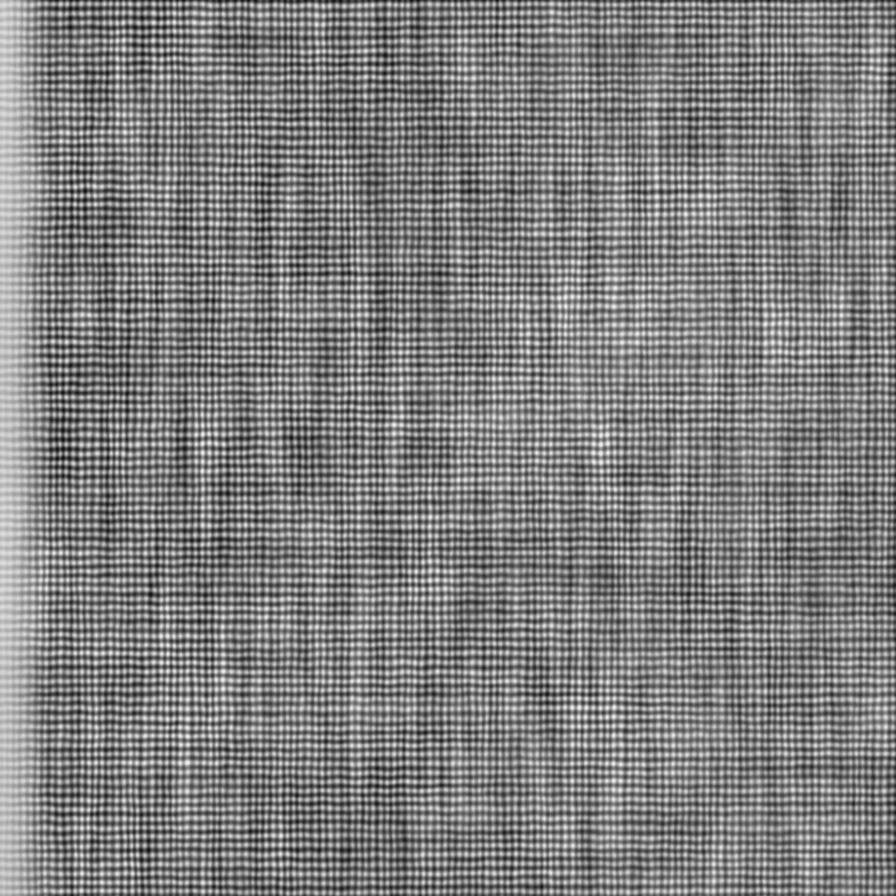
Write a Shadertoy shader that draws this texture.

```glsl
// Fine grey woven cloth: about 126 warp columns crossed by 98 weft rows.
// Two cosine thread profiles form bright knots between dark gaps; gradient
// noise bends and shades the threads, and a pale selvage fades in at the left.

vec2 latticeGradient(vec2 cell) {
    float h = fract(sin(dot(cell, vec2(127.1, 311.7))) * 43758.55);
    return vec2(cos(6.2832 * h), sin(6.2832 * h));
}

float gradientNoise(vec2 p) {
    vec2 i = floor(p), f = fract(p);
    vec2 u = f * f * f * (f * (f * 6.0 - 15.0) + 10.0);
    float a = dot(latticeGradient(i), f);
    float b = dot(latticeGradient(i + vec2(1, 0)), f - vec2(1, 0));
    float c = dot(latticeGradient(i + vec2(0, 1)), f - vec2(0, 1));
    float d = dot(latticeGradient(i + vec2(1, 1)), f - vec2(1, 1));
    return mix(mix(a, b, u.x), mix(c, d, u.x), u.y);
}

// Signed thread profile: +1 on the crown, -1 in the gap
float thread(float t) {
    return cos(6.2832 * (t - 0.5));
}

void mainImage(out vec4 fragColor, in vec2 fragCoord) {
    vec2 uv = fragCoord / iResolution.xy;

    // Uneven spacing and slight bending of the threads
    vec2 weave = uv * vec2(126.0, 98.0);
    weave.x += 0.45 * gradientNoise(uv * vec2(31.0, 4.0))
             + 0.15 * gradientNoise(uv * vec2(60.0, 45.0) + 7.3);
    weave.y += 0.30 * gradientNoise(uv * vec2(4.0, 23.0) + 19.1)
             + 0.15 * gradientNoise(uv * vec2(55.0, 40.0) + 31.7);

    // Thread strength drifts along the cloth and softens to the right
    float warpStrength = 0.125 + 0.07 * gradientNoise(uv * vec2(24.0, 7.0) + 43.0);
    float weftStrength = 0.175 + 0.07 * gradientNoise(uv * vec2(8.0, 21.0) + 57.0);
    float warp = thread(weave.x);
    float weft = thread(weave.y);
    float relief = warpStrength * warp + weftStrength * weft + 0.03 * warp * weft;
    relief *= mix(1.1, 0.9, uv.x);

    // Broad patches, vertical streaks, horizontal streaks and fibre grain
    float shade = 0.46 + 0.04 * smoothstep(0.1, 0.75, uv.x);
    shade += 0.08 * gradientNoise(uv * vec2(4.0, 3.0) + 3.7);
    shade += 0.13 * gradientNoise(uv * vec2(46.0, 7.0) + 71.0);
    shade += 0.10 * gradientNoise(uv * vec2(95.0, 11.0) + 83.0);
    shade += 0.09 * gradientNoise(uv * vec2(5.0, 64.0) + 97.0);
    shade += 0.07 * gradientNoise(uv * vec2(110.0, 90.0) + 11.0);
    float cloth = shade + relief;

    // Pale selvage at the left, with faint weft still showing
    float selvage = 1.0 - smoothstep(0.0, 0.068, uv.x);
    float pale = 0.76 + 0.06 * gradientNoise(vec2(2.5, uv.y * 5.0))
               + 0.065 * weft + 0.02 * warp;
    float grey = mix(cloth, pale, selvage);

    // Thin shadow along the right and top borders
    grey -= 0.10 * smoothstep(0.985, 1.0, uv.x);
    grey -= 0.10 * smoothstep(0.994, 1.0, uv.y) * (1.0 - selvage);

    fragColor = vec4(vec3(clamp(grey, 0.08, 0.92)), 1.0);
}
```
